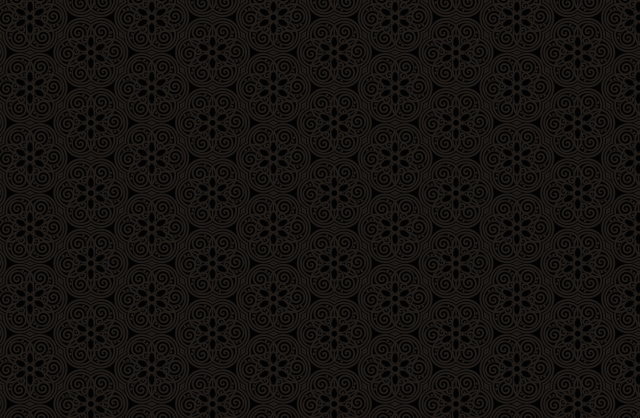
Write a Shadertoy shader that draws this pattern.

```glsl
// Dark lace of overlapping six-lobed scroll rosettes on a triangular lattice.

// Layout, as fractions of the canvas width
const float SPACING = 0.1098;
const vec2 FIRST_CENTRE = vec2(0.0469, 0.0768);

// Rosette sizes, as fractions of the spacing
const float HALF_LINE = 0.0140;
const float HUB_RADIUS = 0.056;
const float LOBE_DISTANCE = 0.285;
const float LOBE_RADIUS = 0.192;
const float RIM_RADIUS = 0.234;
const float STAR_RADIUS = 0.273;
const float RIM_START = 0.30;
const float STAR_START = 0.125;
const float PETAL_CENTRE = 0.150;
const float PETAL_HALF_WIDTH = 0.039;
const float PETAL_SQUASH = 0.58;
const vec2 VEIN_SPAN = vec2(0.24, 0.35);

// Scrolls inside a lobe: offset from the lobe centre, radius and pitch
const vec2 LARGE_SCROLL = vec2(0.046, 0.018);
const float LARGE_RADIUS = 0.110;
const float LARGE_PITCH = 0.056;
const vec2 SMALL_SCROLL = vec2(-0.088, -0.018);
const float SMALL_RADIUS = 0.052;
const float SMALL_PITCH = 0.048;
const float BUD_ORBIT = 0.140;
const float BUD_RADIUS = 0.019;

const vec3 GROUND = vec3(0.010, 0.009, 0.009);
const vec3 THREAD = vec3(0.132, 0.113, 0.098);
const float EDGE_SOFTNESS = 1.15;

const float TAU = 6.2831853;
const float SECTOR = TAU / 6.0;

mat2 rotation(float angle) {
    float c = cos(angle), s = sin(angle);
    return mat2(c, s, -s, c);
}

// Offset from the nearest centre of the triangular lattice
vec2 latticeCell(vec2 p) {
    vec2 period = vec2(sqrt(3.0), 1.0);
    vec2 a = p - period * round(p / period);
    vec2 shifted = p - 0.5 * period;
    vec2 b = shifted - period * round(shifted / period);
    return dot(a, a) < dot(b, b) ? a : b;
}

float ringDistance(vec2 p, float radius) {
    return abs(length(p) - radius) - HALF_LINE;
}

// One-armed spiral that winds in from its rim
float scrollDistance(vec2 p, float radius, float pitch) {
    float r = length(p);
    float turn = (r - radius) / pitch + atan(p.y, p.x) / TAU;
    float arm = abs(turn - round(turn)) * pitch - HALF_LINE;
    return max(arm, r - radius - HALF_LINE);
}

// Large scroll, a small curl at its root and a row of buds
float lobeFilling(vec2 p) {
    vec2 q = p - LARGE_SCROLL;
    float d = scrollDistance(q, LARGE_RADIUS, LARGE_PITCH);
    d = min(d, scrollDistance(p - SMALL_SCROLL, SMALL_RADIUS, SMALL_PITCH));
    for (int i = 0; i < 4; i++) {
        vec2 bud = rotation(-1.1 - 0.38 * float(i)) * vec2(BUD_ORBIT, 0.0);
        d = min(d, length(q - bud) - BUD_RADIUS);
    }
    return d;
}

float rosetteDistance(vec2 p) {
    float r = length(p);
    float turn = round(atan(p.y, p.x) / SECTOR);
    vec2 folded = rotation(-turn * SECTOR) * p;
    float side = folded.y < 0.0 ? -1.0 : 1.0;
    vec2 lobe = folded - vec2(LOBE_DISTANCE, 0.0);
    vec2 nextLobe = folded - rotation(side * SECTOR) * vec2(LOBE_DISTANCE, 0.0);
    vec2 between = rotation(-0.5 * side * SECTOR) * folded;

    // Crossing lobe outlines
    float d = min(ringDistance(lobe, LOBE_RADIUS), ringDistance(nextLobe, LOBE_RADIUS));

    // Scrolls, kept inside the lobe and clear of its neighbour
    float filling = max(lobeFilling(lobe), length(lobe) - LOBE_RADIUS);
    d = min(d, max(filling, LOBE_RADIUS - length(nextLobe)));

    // Scalloped rim, and arcs that form a star where rosettes meet
    float rim = max(ringDistance(lobe, RIM_RADIUS), RIM_START - r);
    float star = max(ringDistance(lobe, STAR_RADIUS), RIM_START - r);
    d = min(d, min(rim, max(star, STAR_START - abs(folded.y))));

    // Vein along the overlap of two lobes
    vec2 alongVein = vec2(clamp(between.x, VEIN_SPAN.x, VEIN_SPAN.y), 0.0);
    d = min(d, length(between - alongVein) - 0.8 * HALF_LINE);

    // Short open petals with an outline, around a ringed hub
    vec2 petalPoint = vec2((between.x - PETAL_CENTRE) * PETAL_SQUASH, between.y);
    float petal = length(petalPoint) - PETAL_HALF_WIDTH;
    d = max(d, -petal);
    d = min(d, abs(petal - HALF_LINE) - 0.7 * HALF_LINE);
    d = max(d, HUB_RADIUS - r);
    return min(d, ringDistance(p, HUB_RADIUS));
}

void mainImage(out vec4 fragColor, in vec2 fragCoord) {
    vec2 p = (fragCoord / iResolution.x - FIRST_CENTRE) / SPACING;
    float edge = EDGE_SOFTNESS / (iResolution.x * SPACING);
    float d = rosetteDistance(latticeCell(p));
    float thread = clamp(0.5 - d / edge, 0.0, 1.0);
    fragColor = vec4(mix(GROUND, THREAD, thread), 1.0);
}
```
